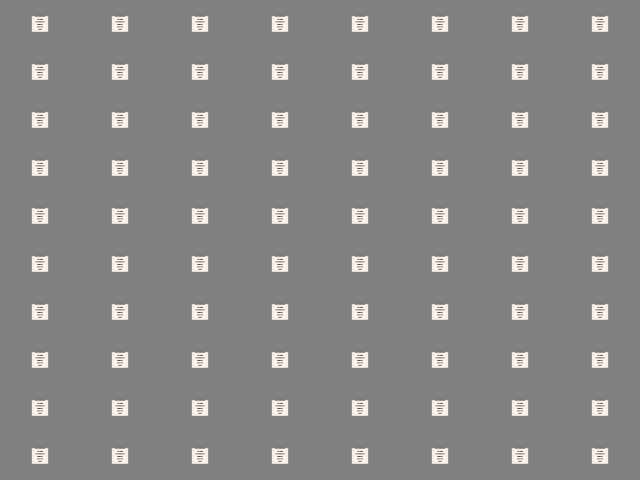
This pattern is drawn by a WebGL 1 fragment shader. Its source:

```glsl
precision highp float;
// A grid of small paper notes on flat grey, each with a clip strip on top
// and five centred rows of broken ink marks. Every part is a rectangle with
// exact box-filtered coverage; whole repeats make the sheet tile.

uniform vec2 u_resolution;

#define REPEATS vec2(8.0, 10.0)
#define SHEET vec2(768.0, 576.0)     // design units across the canvas
#define NOTE_HALF vec2(10.0, 9.7)
#define EDGE_WIDTH 0.55
#define CLIP_HALF vec2(6.2, 0.9)
#define ROW_PITCH 3.05
#define INK_HALF 0.5
#define GROUND vec3(0.5)
#define PAPER vec3(0.975, 0.953, 0.935)
#define EDGE vec3(0.79, 0.71, 0.68)
#define CLIP vec3(0.50, 0.40, 0.38)
#define INK vec3(0.20, 0.18, 0.17)

// Share of a pixel covered by an axis-aligned rectangle
float boxCover(vec2 p, vec2 center, vec2 halfSize, vec2 pixel) {
  vec2 lo = max(p - 0.5 * pixel, center - halfSize);
  vec2 hi = min(p + 0.5 * pixel, center + halfSize);
  vec2 share = clamp((hi - lo) / pixel, 0.0, 1.0);
  return share.x * share.y;
}

// Half length of each row: the second is long, the last is short
float rowHalfLength(float row) {
  float isSecond = 1.0 - step(0.5, abs(row - 1.0));
  float isLast = step(3.5, row);
  return 3.5 + 2.0 * isSecond - 1.5 * isLast;
}

// Uneven ink density along a row, from layered sines
float inkDensity(float x, float row) {
  float wave = sin(x * 2.7 + row * 2.1) + 0.6 * sin(x * 4.3 - row * 1.3);
  return clamp(0.8 + 0.16 * wave, 0.0, 1.0);
}

void main() {
  vec2 pixel = SHEET / u_resolution;
  vec2 cell = fract(gl_FragCoord.xy / u_resolution * REPEATS);
  vec2 p = (cell - 0.5) * SHEET / REPEATS;

  // Note with a thin warm edge
  vec3 color = mix(GROUND, EDGE, boxCover(p, vec2(0.0), NOTE_HALF, pixel));
  float sheet = boxCover(p, vec2(0.0), NOTE_HALF - EDGE_WIDTH, pixel);
  float rim = boxCover(p, vec2(0.0), NOTE_HALF, pixel);
  color = mix(color, PAPER, sheet / max(rim, 0.001));

  // Clip strip straddling the top edge
  vec2 clipCenter = vec2(0.0, NOTE_HALF.y - 0.1);
  float clip = boxCover(p, clipCenter, CLIP_HALF, pixel);
  color = mix(color, CLIP, clip * (0.85 + 0.15 * sin(p.x * 2.4)));

  // Rows of ink marks, with an olive tint on the fourth
  for (int i = 0; i < 5; i++) {
    float row = float(i);
    vec2 center = vec2(0.0, 5.6 - row * ROW_PITCH);
    vec2 halfSize = vec2(rowHalfLength(row), INK_HALF);
    float mark = boxCover(p, center, halfSize, pixel);
    float olive = 1.0 - step(0.5, abs(row - 3.0));
    vec3 ink = INK + olive * vec3(0.10, 0.09, 0.0);
    color = mix(color, ink, mark * inkDensity(p.x, row));
  }

  gl_FragColor = vec4(color, 1.0);
}
```
